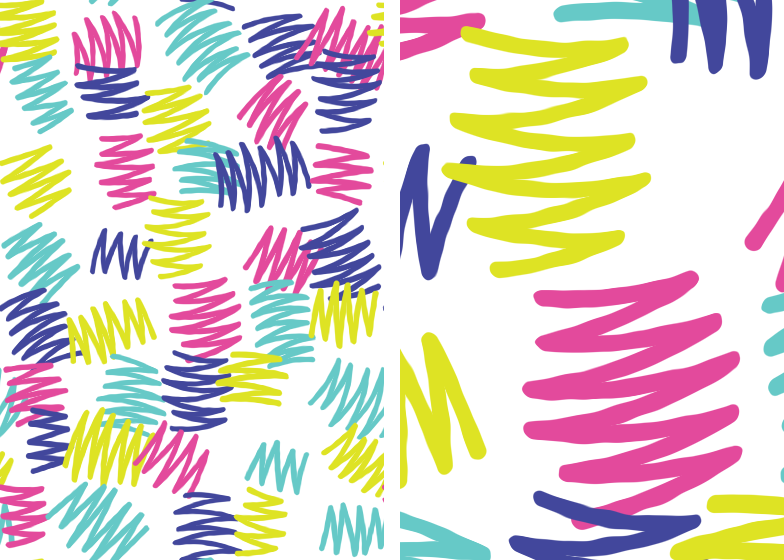
Left: the whole. Right: its middle third, enlarged.
A Shadertoy shader for this pattern:

```glsl
// Seamless pattern of overlapping zigzag marker scribbles in four inks on white.

const vec2  GRID       = vec2(5.0, 8.0);        // scribbles across and up one tile
const float JITTER     = 0.46;                  // scatter of the centres, in cells
const vec2  SPAN       = vec2(0.145, 0.245);    // scribble width range, canvas width = 1
const vec2  STROKE     = vec2(0.125, 0.200);    // stroke length range
const vec2  PITCH      = vec2(0.0170, 0.0215);  // advance per stroke
const vec2  HALF_WIDTH = vec2(0.0066, 0.0080);  // marker half thickness
const vec2  ANGLE      = vec2(-1.75, 0.30);     // lean of the strokes from vertical
const float BEND       = 2.0;                   // strongest stroke curvature
const float RAGGED     = 0.32;                  // unevenness of the stroke ends
const float DRYNESS    = 0.0022;                // roughness of the marker edge
const float REACH      = 0.19;                  // radius that encloses any scribble
const int   MAX_STROKES = 15;

const vec3 PAPER  = vec3(1.0);
const vec3 PINK   = vec3(0.89, 0.29, 0.61);
const vec3 TEAL   = vec3(0.40, 0.79, 0.78);
const vec3 NAVY   = vec3(0.26, 0.28, 0.61);
const vec3 YELLOW = vec3(0.87, 0.89, 0.14);
const vec3 INKS[4] = vec3[4](PINK, TEAL, NAVY, YELLOW);

float hash(vec2 id, float channel) {
    return fract(sin(dot(vec3(id, channel), vec3(12.9898, 78.233, 37.719))) * 43758.5453);
}

float pick(vec2 range, vec2 id, float channel) {
    return mix(range.x, range.y, hash(id, channel));
}

float valueNoise(vec2 p) {
    vec2 i = floor(p), f = fract(p);
    f = f * f * (3.0 - 2.0 * f);
    return mix(mix(hash(i, 0.0), hash(i + vec2(1, 0), 0.0), f.x),
               mix(hash(i + vec2(0, 1), 0.0), hash(i + vec2(1, 1), 0.0), f.x), f.y);
}

float segmentDistance(vec2 p, vec2 a, vec2 b) {
    vec2 pa = p - a, ba = b - a;
    return length(pa - ba * clamp(dot(pa, ba) / dot(ba, ba), 0.0, 1.0));
}

// Neighbouring cells get different inks, also across the tile edges.
int inkIndex(vec2 id) {
    return int(mod(id.x + step(4.0, id.x) + 2.0 * id.y + floor(id.y / 4.0), 4.0));
}

// Turning point of the zigzag: odd ones at the top, even ones at the bottom.
vec2 turningPoint(int i, float count, float pitch, float stroke, vec2 id) {
    float n = float(i);
    float t = n / count;
    float side = mod(n, 2.0) * 2.0 - 1.0;
    float envelope = 0.82 + 0.25 * sin(3.14159 * t);
    float raggedness = 1.0 - RAGGED * hash(id, 20.0 + n);
    float drift = (hash(id, 50.0 + n) - 0.5) * 0.7;
    return vec2((n - 0.5 * count + drift) * pitch,
                0.5 * stroke * side * envelope * raggedness);
}

// Signed distance to one scribble, with q relative to its centre.
float scribble(vec2 q, vec2 id) {
    float angle = pick(ANGLE, id, 3.0);
    float c = cos(angle), s = sin(angle);
    q = vec2(c * q.x + s * q.y, c * q.y - s * q.x);
    q.x += BEND * (2.0 * hash(id, 4.0) - 1.0) * q.y * q.y;

    float pitch = pick(PITCH, id, 5.0);
    float stroke = pick(STROKE, id, 6.0);
    float count = floor(pick(SPAN, id, 7.0) / pitch);

    float d = 1.0;
    vec2 previous = turningPoint(0, count, pitch, stroke, id);
    for (int i = 1; i <= MAX_STROKES; i++) {
        if (float(i) > count) break;
        vec2 next = turningPoint(i, count, pitch, stroke, id);
        d = min(d, segmentDistance(q, previous, next));
        previous = next;
    }

    // Dry marker edge: grain stretched along the strokes
    float grain = valueNoise(q * vec2(190.0, 55.0) + 31.0 * id) - 0.5;
    return d - pick(HALF_WIDTH, id, 8.0) - DRYNESS * grain;
}

void mainImage(out vec4 fragColor, in vec2 fragCoord) {
    vec2 p = fragCoord / iResolution.x;
    vec2 cellSize = vec2(1.0, iResolution.y / iResolution.x) / GRID;
    vec2 home = floor(p / cellSize);
    float softness = 0.75 / iResolution.x;
    vec3 color = PAPER;

    // Paint the surrounding scribbles in a fixed order so overlaps agree
    for (int y = 1; y >= -1; y--) {
        for (int x = -1; x <= 1; x++) {
            vec2 cell = home + vec2(x, y);
            vec2 id = mod(cell, GRID);
            vec2 scatter = vec2(hash(id, 1.0), hash(id, 2.0)) - 0.5;
            vec2 q = p - (cell + 0.5 + JITTER * scatter) * cellSize;
            if (length(q) > REACH) continue;
            float ink = 1.0 - smoothstep(-softness, softness, scribble(q, id));
            color = mix(color, INKS[inkIndex(id)], ink);
        }
    }
    fragColor = vec4(color, 1.0);
}
```
